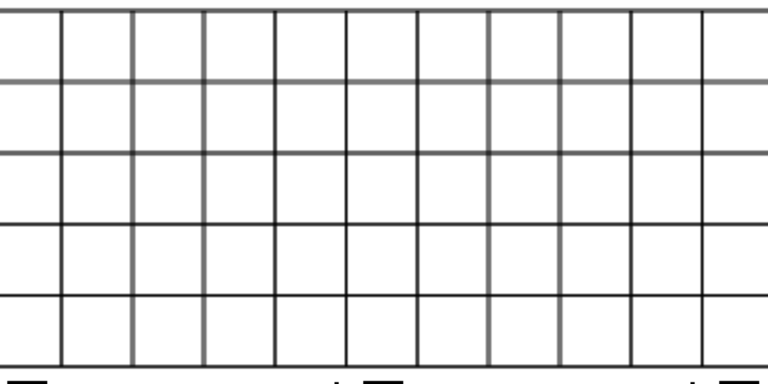
This pattern is drawn by a WebGL 2 fragment shader. Its source:

```glsl
#version 300 es
precision highp float;

uniform vec2 u_resolution;
out vec4 fragColor;

// Lengths are fractions of the canvas height
#define CELL 0.1854
#define CRISP_LINE vec2(0.9016, 0.2305)
#define SOFT_PERIOD vec2(5.0, 6.0)
#define HALF_WIDTH_CRISP 0.0038
#define HALF_WIDTH_SOFT 0.0074
#define INK_CRISP 0.92
#define INK_SOFT 0.52
#define EDGE 0.0039
#define MARK_BAR vec3(0.0964, 0.0521, 0.0080)
#define MARK_TICK vec3(-0.0250, 0.0055, 0.0050)

const float PI = 3.14159265;
const vec3 PAPER = vec3(1.0);
const vec3 INK = vec3(0.0);

// Coverage of a band of the given half width, at a distance from its axis
float band(float dist, float halfWidth, float blur) {
    return 1.0 - smoothstep(halfWidth - blur, halfWidth + blur, dist);
}

// Mark on the lower border: x = offset, y = half length, z = height
float borderMark(vec2 p, vec3 mark, float blur) {
    float span = 5.0 * CELL;
    float x = p.x - CRISP_LINE.x - mark.x;
    x -= span * round(x / span);
    return band(abs(x), mark.y, blur) * band(p.y, mark.z, blur);
}

void main() {
    vec2 p = gl_FragCoord.xy / u_resolution.y;
    float pixel = 1.0 / u_resolution.y;
    float blur = max(EDGE, pixel);

    // Nearest grid line on each axis
    vec2 grid = (p - CRISP_LINE) / CELL;
    vec2 index = round(grid);
    vec2 dist = abs(grid - index) * CELL;

    // Lines drift between narrow and dark, wide and grey
    vec2 wave = sin(PI * index / SOFT_PERIOD);
    vec2 softness = wave * wave;
    vec2 halfWidth = mix(vec2(HALF_WIDTH_CRISP), vec2(HALF_WIDTH_SOFT), softness);
    vec2 strength = mix(vec2(INK_CRISP), vec2(INK_SOFT), softness);
    float vertical = strength.x * band(dist.x, halfWidth.x, blur);
    float horizontal = strength.y * band(dist.y, halfWidth.y, blur);

    // Vertical lines end at the lowest and highest horizontal lines
    float fromMiddle = abs(grid.y - 1.5) * CELL;
    vertical *= band(fromMiddle, 2.5 * CELL, pixel);

    // Dashes cut off by the lower border
    float marks = max(borderMark(p, MARK_BAR, pixel), borderMark(p, MARK_TICK, pixel));

    float paper = (1.0 - vertical) * (1.0 - horizontal) * (1.0 - marks);
    fragColor = vec4(mix(INK, PAPER, paper), 1.0);
}
```
